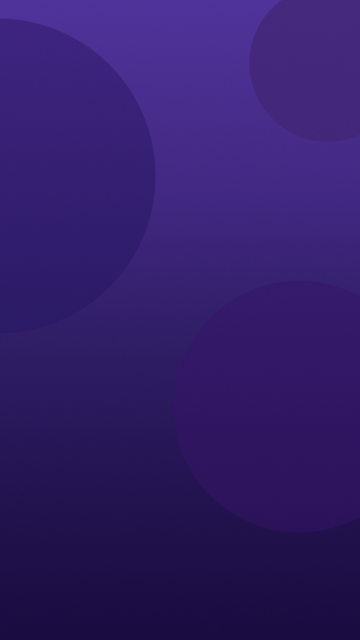
This background is drawn by a Shadertoy shader. Its source:

```glsl
// Coverage of a disc with a smoothed edge
float disc(vec2 p, vec2 center, float radius) {
    float aa = 0.75 / iResolution.y;
    return 1.0 - smoothstep(-aa, aa, length(p - center) - radius);
}

// Vertical blend between two colours over a height range
vec3 ramp(vec3 low, vec3 high, float y0, float y1, float y) {
    return mix(low, high, clamp((y - y0) / (y1 - y0), 0.0, 1.0));
}

// Dither noise, one value per cell
float hash(vec2 p) {
    vec3 q = fract(vec3(p.xyx) * 0.1031);
    q += dot(q, q.yzx + 33.33);
    return fract((q.x + q.y) * q.z);
}

void mainImage(out vec4 fragColor, in vec2 fragCoord) {
    // Height runs 0..1, width is fixed to the 9:16 frame
    vec2 p = fragCoord / iResolution.xy * vec2(0.5625, 1.0);

    // Night gradient: deep indigo below, violet above
    vec3 color = ramp(vec3(0.100, 0.047, 0.250), vec3(0.137, 0.075, 0.312), 0.0, 0.23, p.y);
    color = ramp(color, vec3(0.190, 0.118, 0.405), 0.23, 0.48, p.y);
    color = ramp(color, vec3(0.262, 0.160, 0.515), 0.48, 0.71, p.y);
    color = ramp(color, vec3(0.312, 0.200, 0.602), 0.71, 1.0, p.y);

    // Left indigo disc
    vec3 indigo = ramp(vec3(0.168, 0.102, 0.396), vec3(0.245, 0.143, 0.500), 0.48, 0.97, p.y);
    color = mix(color, indigo, disc(p, vec2(-0.003, 0.725), 0.246));

    // Upper right plum disc
    vec3 plum = ramp(vec3(0.260, 0.152, 0.475), vec3(0.270, 0.160, 0.485), 0.78, 1.0, p.y);
    color = mix(color, plum, disc(p, vec2(0.512, 0.901), 0.1224));

    // Lower right purple disc
    vec3 purple = ramp(vec3(0.168, 0.072, 0.350), vec3(0.212, 0.102, 0.425), 0.17, 0.56, p.y);
    color = mix(color, purple, disc(p, vec2(0.4674, 0.3646), 0.1966));

    // Dither against banding
    color += (hash(floor(p * 512.0)) - 0.5) / 255.0;
    fragColor = vec4(color, 1.0);
}
```
